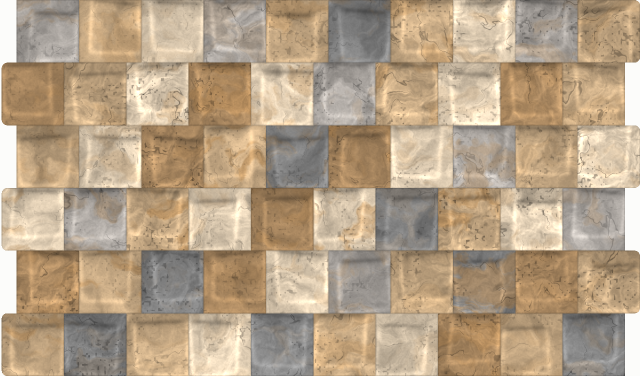
Reproduce this pattern procedurally as a Shadertoy shader.

```glsl
// Wall of dished stone tiles: six staggered rows of ten, on a white ground.
// Every tile has a skewed hollow face from four tilted edge lines, shaded from
// above, and its own stone tone, clouding, relief, cracks and rust by hash.

#define ROWS 6.0
#define COLUMNS 10.0
#define TILE_WIDTH 0.9947          // relative to the row height
#define SHIFT_EVEN 0.027           // left margin of the rows, in row heights
#define SHIFT_ODD 0.267
#define CORNER 0.09                // rounding of the protruding row ends
#define BEVEL_WIDE 0.20
#define BEVEL_SLIM 0.045
#define SKEW 0.20
#define RELIEF 0.55
#define WEAR 0.22
#define GROUND vec3(0.99, 0.99, 0.98)

vec2 hash2(vec2 p) {
    vec3 q = fract(p.xyx * vec3(0.1031, 0.1030, 0.0973));
    q += dot(q, q.yzx + 33.33);
    return fract((q.xx + q.yz) * q.zy);
}

float noise(vec2 p) {
    vec2 i = floor(p), f = fract(p);
    f = f * f * (3.0 - 2.0 * f);
    float low = mix(hash2(i).x, hash2(i + vec2(1, 0)).x, f.x);
    float high = mix(hash2(i + vec2(0, 1)).x, hash2(i + vec2(1, 1)).x, f.x);
    return mix(low, high, f.y);
}

float fbm(vec2 p) {
    float sum = 0.0, amp = 0.533;
    for (int i = 0; i < 4; i++) {
        sum += amp * noise(p);
        p = mat2(1.6, 1.2, -1.2, 1.6) * p + 5.3;
        amp *= 0.5;
    }
    return sum;
}

// Golden-ratio steps along a row keep the mix of tones even.
vec3 stoneTone(vec2 id) {
    float pick = fract(id.x * 0.618 + hash2(vec2(id.y * 7.0, 3.0)).x + 0.14 * hash2(id + 40.0).x);
    vec3 tone = vec3(0.86, 0.79, 0.69);
    tone = mix(tone, vec3(0.75, 0.64, 0.50), step(0.26, pick));
    tone = mix(tone, vec3(0.65, 0.52, 0.37), step(0.57, pick));
    tone = mix(tone, vec3(0.65, 0.63, 0.61), step(0.77, pick));
    tone = mix(tone, vec3(0.50, 0.50, 0.50), step(0.90, pick));
    return tone * (0.96 + 0.08 * hash2(id + 71.0).y);
}

vec3 stone(vec2 uv, vec2 id) {
    vec2 q = uv + id * vec2(13.7, 9.1) + 50.0;
    vec2 rough = hash2(id + 15.0);
    vec2 warp = vec2(fbm(q * 2.0), fbm(q * 2.0 + 31.0));
    float cloud = fbm(q * 2.5 + warp * 2.5) - 0.5;
    vec3 col = stoneTone(id) * (1.0 + 0.5 * cloud);

    // Ochre stains
    float stain = smoothstep(0.48, 0.72, fbm(q * vec2(2.0, 4.0) + warp * 3.0 + 17.0));
    col = mix(col, vec3(0.69, 0.51, 0.30), stain * (0.12 + 0.45 * rough.y * rough.y));

    // Cleft relief, lit from the upper left
    vec2 r = q * 5.0 + warp * 4.0;
    float emboss = fbm(r) - fbm(r + vec2(-0.14, 0.18));
    col *= 1.0 + RELIEF * (0.35 + rough.x) * emboss;

    // Wandering cracks, pits and fine grain
    float line = abs(fbm(q * 2.2 + warp * 1.5 + 60.0) - 0.5);
    float crack = (1.0 - smoothstep(0.002, 0.014, line)) * smoothstep(0.4, 0.65, noise(q * 4.0));
    float pits = smoothstep(0.72, 0.9, noise(q * 28.0)) * smoothstep(0.45, 0.65, warp.x);
    col *= 1.0 - WEAR * (crack + pits) * (0.5 + rough.x);
    return col * (0.97 + 0.06 * noise(q * 55.0));
}

// Brightness of the hollow: sides are ordered left, right, bottom, top.
float dishLight(vec2 uv, vec2 id) {
    vec2 side = step(0.5, hash2(id + 9.0));
    vec2 vary = 0.75 + 0.5 * hash2(id + 23.0);
    vec2 insetLow = vary * mix(vec2(BEVEL_SLIM), vec2(BEVEL_WIDE), side);
    vec2 insetHigh = vary * mix(vec2(BEVEL_WIDE), vec2(BEVEL_SLIM), side);
    vec2 across = uv.yx - 0.5;
    vec2 low = uv - insetLow - SKEW * (hash2(id + 5.0) - 0.5) * across;
    vec2 high = 1.0 - uv - insetHigh - SKEW * (hash2(id + 6.0) - 0.5) * across;

    // Smooth minimum rounds the corners; its weights name the nearest side
    vec4 near = exp(-26.0 * vec4(low.x, high.x, low.y, high.y));
    float total = dot(near, vec4(1.0));
    float d = -log(total) / 26.0;
    near /= total;

    float wall = 1.0 - smoothstep(-0.06, 0.03, d);
    float crease = exp(-700.0 * (d + 0.015) * (d + 0.015));
    float falloff = exp(-14.0 * max(d, 0.0)) * (1.0 - wall);
    return 1.0 + wall * dot(near, vec4(-0.05, -0.03, 0.02, -0.11))
               + crease * dot(near, vec4(0.17, 0.17, 0.14, -0.12))
               + falloff * dot(near, vec4(0.02, 0.01, 0.04, -0.20));
}

vec3 wallColour(vec2 p) {
    float row = floor(p.y), odd = mod(row, 2.0);
    float x = p.x - mix(SHIFT_EVEN, SHIFT_ODD, odd);
    vec2 halfSize = vec2(0.5 * COLUMNS * TILE_WIDTH, 0.5);
    vec2 c = vec2(x - halfSize.x, p.y - row - 0.5);

    // Only the end that sticks out past its neighbours is rounded
    float radius = CORNER * abs(odd - step(c.x, 0.0)) ;
    radius = CORNER - radius;
    radius = (odd < 0.5) == (c.x < 0.0) ? CORNER : 0.0;
    vec2 b = abs(c) - halfSize + radius;
    if (length(max(b, 0.0)) + min(max(b.x, b.y), 0.0) > radius) return GROUND;

    vec2 uv = vec2(fract(x / TILE_WIDTH), fract(p.y));
    vec2 id = vec2(floor(x / TILE_WIDTH), row);
    vec2 edge = min(uv, 1.0 - uv);
    float seam = 1.0 - 0.14 * (1.0 - smoothstep(0.0, 0.025, min(edge.x, edge.y)));
    return stone(uv, id) * dishLight(uv, id) * seam;
}

void mainImage(out vec4 fragColor, in vec2 fragCoord) {
    // Four samples per pixel smooth every edge
    vec3 sum = vec3(0.0);
    for (int i = 0; i < 4; i++) {
        vec2 offset = vec2(i & 1, i >> 1) * 0.5 - 0.25;
        sum += wallColour((fragCoord + offset) * ROWS / iResolution.y);
    }
    fragColor = vec4(clamp(sum * 0.25, 0.0, 1.0), 1.0);
}
```
